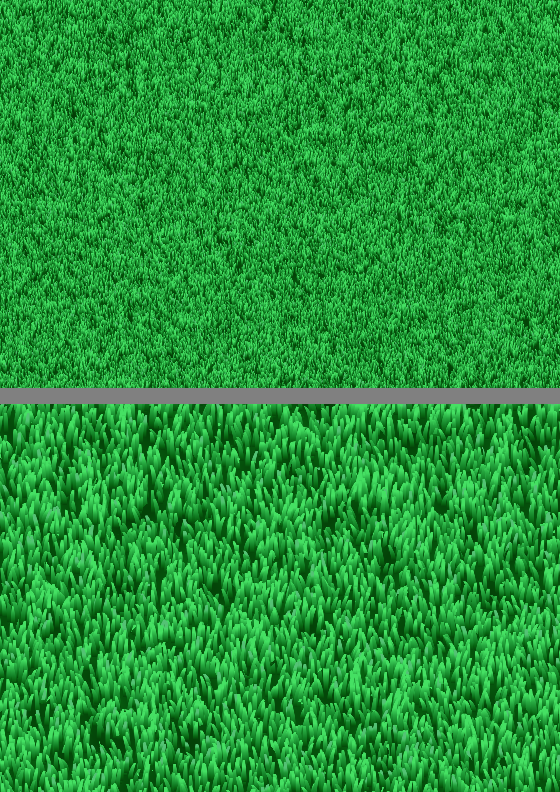
Top, the full canvas; bottom, a detail of the centre.
Write a WebGL 2 fragment shader that draws this texture.

```glsl
#version 300 es
precision highp float;
precision highp int;

uniform vec2 u_resolution;
out vec4 fragColor;

const float BLADES_PER_HEIGHT = 236.0;
const float ROW_SPACING = 1.4;
const int ROWS_BELOW = 5;
const int COLUMN_REACH = 2;

// Three independent random values in 0..1 for an integer cell
vec3 hash3(ivec2 cell, int salt) {
    uvec3 v = uvec3(ivec3(cell, salt) + 4096) * 1664525u + 1013904223u;
    v.x += v.y * v.z; v.y += v.z * v.x; v.z += v.x * v.y;
    v ^= v >> 16u;
    v.x += v.y * v.z; v.y += v.z * v.x; v.z += v.x * v.y;
    return vec3(v >> 8u) / 16777216.0;
}

float cornerGradient(ivec2 corner, vec2 offset, int salt) {
    float angle = 6.28318 * hash3(corner, salt).x;
    return dot(vec2(cos(angle), sin(angle)), offset);
}

// Gradient noise, roughly -0.7..0.7
float gradientNoise(vec2 p, int salt) {
    ivec2 i = ivec2(floor(p));
    vec2 f = fract(p);
    vec2 u = f * f * f * (f * (f * 6.0 - 15.0) + 10.0);
    float low = mix(cornerGradient(i, f, salt),
                    cornerGradient(i + ivec2(1, 0), f - vec2(1, 0), salt), u.x);
    float high = mix(cornerGradient(i + ivec2(0, 1), f - vec2(0, 1), salt),
                     cornerGradient(i + ivec2(1, 1), f - vec2(1, 1), salt), u.x);
    return mix(low, high, u.y);
}

// Dark root to bright tip
vec3 grassColor(float tone) {
    vec3 color = mix(vec3(0.01, 0.23, 0.02), vec3(0.03, 0.40, 0.07), clamp(tone / 0.26, 0.0, 1.0));
    color = mix(color, vec3(0.08, 0.52, 0.16), clamp((tone - 0.26) / 0.21, 0.0, 1.0));
    color = mix(color, vec3(0.15, 0.66, 0.25), clamp((tone - 0.47) / 0.24, 0.0, 1.0));
    return mix(color, vec3(0.27, 0.88, 0.39), clamp((tone - 0.71) / 0.29, 0.0, 1.0));
}

// Colour and coverage of the blade rooted in one cell
vec4 blade(vec2 p, ivec2 cell, float clump, float soft) {
    vec3 shape = hash3(cell, 1);
    vec3 style = hash3(cell, 2);
    vec2 root = (vec2(cell) + shape.xy) * vec2(1.0, ROW_SPACING);
    float height = mix(2.6, 5.2, shape.z) * (1.0 + 0.25 * clump);
    float t = (p.y - root.y) / height;
    if (t < 0.0 || t > 1.0 || style.z > 0.72 + 0.25 * clump) return vec4(0.0);

    float lean = (style.x - 0.5) * 2.0 + 0.5 * clump;
    float distanceToSpine = abs(p.x - root.x - lean * t * t);
    float halfWidth = 0.47 * (1.0 - 0.5 * t * t * t);
    float coverage = 1.0 - smoothstep(halfWidth - soft, halfWidth + soft, distanceToSpine);
    coverage *= 1.0 - smoothstep(1.0 - soft / height, 1.0, t);

    float tone = mix(0.08, 1.1, t) * mix(0.78, 1.2, style.y) * (1.0 + 0.28 * clump);
    vec3 color = grassColor(tone);
    float paleTip = step(0.93, fract(style.y * 37.0)) * smoothstep(0.5, 0.8, t);
    return vec4(mix(color, vec3(0.33, 0.76, 0.46), paleTip), coverage);
}

// Paint rows from the back to the front
vec3 lawn(vec2 p, float clump, float soft) {
    ivec2 home = ivec2(floor(p / vec2(1.0, ROW_SPACING)));
    vec3 color = grassColor(0.14 + 0.15 * clump);
    for (int row = 0; row <= ROWS_BELOW; row++) {
        for (int column = -COLUMN_REACH; column <= COLUMN_REACH; column++) {
            vec4 layer = blade(p, home + ivec2(column, -row), clump, soft);
            color = mix(color, layer.rgb, layer.a);
        }
    }
    return color;
}

void main() {
    vec2 p = gl_FragCoord.xy / u_resolution.y * BLADES_PER_HEIGHT;
    float pixel = BLADES_PER_HEIGHT / u_resolution.y;

    // Tufts and hollows with a faint broad variation
    float clump = 1.3 * gradientNoise(p * vec2(0.17, 0.13), 7)
                + 0.3 * gradientNoise(p * 0.035, 11);
    fragColor = vec4(lawn(p, clump, 0.4 * pixel), 1.0);
}
```
